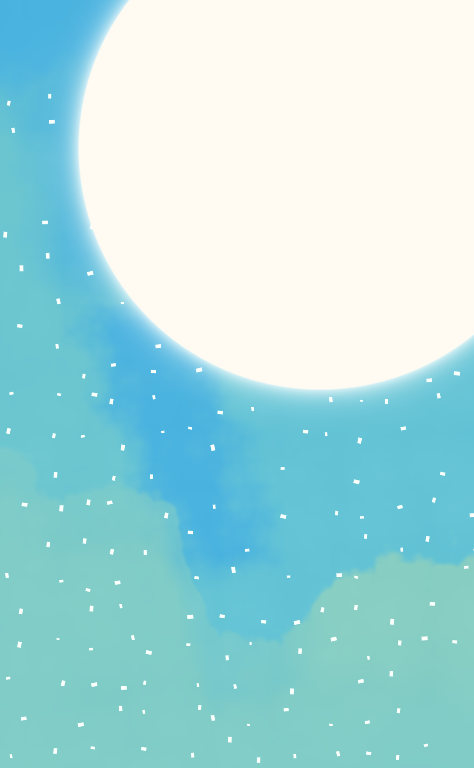
Write a WebGL 2 fragment shader that draws this background.

```glsl
#version 300 es
precision highp float;
uniform vec2 u_resolution;
out vec4 outColor;

// Lengths are fractions of the canvas height
const float DESIGN_ASPECT = 0.6172;
const vec2 MOON_CENTER = vec2(0.417, 0.8073);
const float MOON_RADIUS = 0.3145;
const float GLOW_WIDTH = 0.014;
const float GLOW_STRENGTH = 0.85;
const float STAR_CELL = 0.045;
const float STAR_CHANCE = 0.72;
const vec2 STAR_SIZE = vec2(0.0036, 0.0023);
const float PAINT_GRAIN = 0.022;

const vec3 MOON_COLOR = vec3(1.0, 0.984, 0.952);
const vec3 GLOW_COLOR = vec3(0.93, 0.98, 0.985);
const vec3 BLUE = vec3(0.29, 0.70, 0.875);
const vec3 TEAL = vec3(0.39, 0.765, 0.835);
const vec3 LEFT_TEAL = vec3(0.42, 0.775, 0.815);
const vec3 GREEN = vec3(0.505, 0.80, 0.78);
const vec3 WARM_GREEN = vec3(0.545, 0.81, 0.755);

vec2 hash2(vec2 p) {
  vec2 q = vec2(dot(p, vec2(127.1, 311.7)), dot(p, vec2(269.5, 183.3)));
  return fract(sin(q) * 43758.55);
}

// Cellular noise: rounded puffs, 1 at each centre
float puffs(vec2 p) {
  vec2 cell = floor(p);
  float nearest = 1.0;
  for (int j = -1; j <= 1; j++) {
    for (int i = -1; i <= 1; i++) {
      vec2 c = cell + vec2(i, j);
      nearest = min(nearest, length(c + 0.15 + 0.7 * hash2(c) - p));
    }
  }
  return 1.0 - nearest;
}

float cloudNoise(vec2 p) {
  return 0.6 * puffs(p * 11.0) + 0.27 * puffs(p * 25.0 + 7.0)
       + 0.13 * puffs(p * 60.0 + 3.0) - 0.57;
}

float segmentDistance(vec2 p, vec2 a, vec2 b) {
  vec2 ab = b - a;
  return length(p - a - ab * clamp(dot(p - a, ab) / dot(ab, ab), 0.0, 1.0));
}

// Top of the green cloud bank: high on the left, a valley, then a rise
float bankHeight(float x) {
  return 0.165 + 0.2 * (1.0 - smoothstep(0.2, 0.29, x))
       + 0.045 * (1.0 - smoothstep(0.0, 0.07, x))
       + 0.125 * smoothstep(0.31, 0.54, x);
}

vec3 paintSky(vec2 p) {
  float cloud = cloudNoise(p);
  float wash = cloudNoise(p * 0.6 + 4.3);

  // Teal wash with blue openings around the moon
  vec3 color = mix(LEFT_TEAL, TEAL, smoothstep(0.1, 0.35, p.x));
  float opening = segmentDistance(p, vec2(0.185, 0.56), vec2(0.27, 0.33)) - 0.055;
  float upper = segmentDistance(p, vec2(0.06, 1.08), vec2(0.12, 0.68)) - 0.03;
  float blue = 1.0 - smoothstep(-0.035, 0.055, opening + 0.10 * cloud);
  blue = max(blue, 0.75 * (1.0 - smoothstep(-0.03, 0.09, upper + 0.08 * wash)));
  blue = max(blue, smoothstep(0.83, 0.95, p.y + 0.08 * cloud));
  color = mix(color, BLUE, blue);

  // Two overlapping layers of green cloud
  float depth = bankHeight(p.x) - p.y;
  float thin = smoothstep(-0.006, 0.012, depth + 0.085 * cloud);
  float thick = smoothstep(0.0, 0.11, depth + 0.13 * wash);
  vec3 green = mix(GREEN, WARM_GREEN, 0.75 * smoothstep(0.25, 0.48, p.x)
                   * smoothstep(0.03, 0.22, p.y));
  float cover = thin * mix(0.55, 1.0, max(thick, smoothstep(0.3, 0.45, p.x)));
  color = mix(color, green, cover);
  return color + PAINT_GRAIN * (cloud + wash) * vec3(1.0, 0.6, 0.3);
}

// Small tilted paper flecks, one per jittered cell
float starCover(vec2 p, float pixel) {
  vec2 cell = floor(p / STAR_CELL);
  vec2 place = hash2(cell + 31.0);
  vec2 kind = hash2(cell + 87.0);
  vec2 q = p - (cell + 0.15 + 0.7 * place) * STAR_CELL;
  float angle = 1.5708 * step(0.5, kind.x) + 0.5 * (fract(kind.x * 17.0) - 0.5);
  float c = cos(angle), s = sin(angle);
  q = abs(mat2(c, -s, s, c) * q);
  float size = mix(0.45, 1.1, sqrt(fract(kind.y * 23.0)));
  vec2 edge = q - STAR_SIZE * size;
  float chance = STAR_CHANCE * mix(1.0, 0.6, smoothstep(0.68, 0.78, p.y));
  float d = max(edge.x, edge.y);
  return (1.0 - smoothstep(-0.5 * pixel, 0.5 * pixel, d)) * step(kind.y, chance);
}

void main() {
  float pixel = 1.0 / u_resolution.y;
  vec2 p = gl_FragCoord.xy / u_resolution * vec2(DESIGN_ASPECT, 1.0);
  float moon = length(p - MOON_CENTER) - MOON_RADIUS;

  vec3 color = paintSky(p);
  float glow = GLOW_STRENGTH * exp(-max(moon, 0.0) / GLOW_WIDTH);
  color = mix(color, GLOW_COLOR, glow);
  color = mix(color, vec3(0.98, 1.0, 0.99), starCover(p, pixel));
  color = mix(MOON_COLOR, color, smoothstep(-pixel, pixel, moon));
  outColor = vec4(color, 1.0);
}
```
